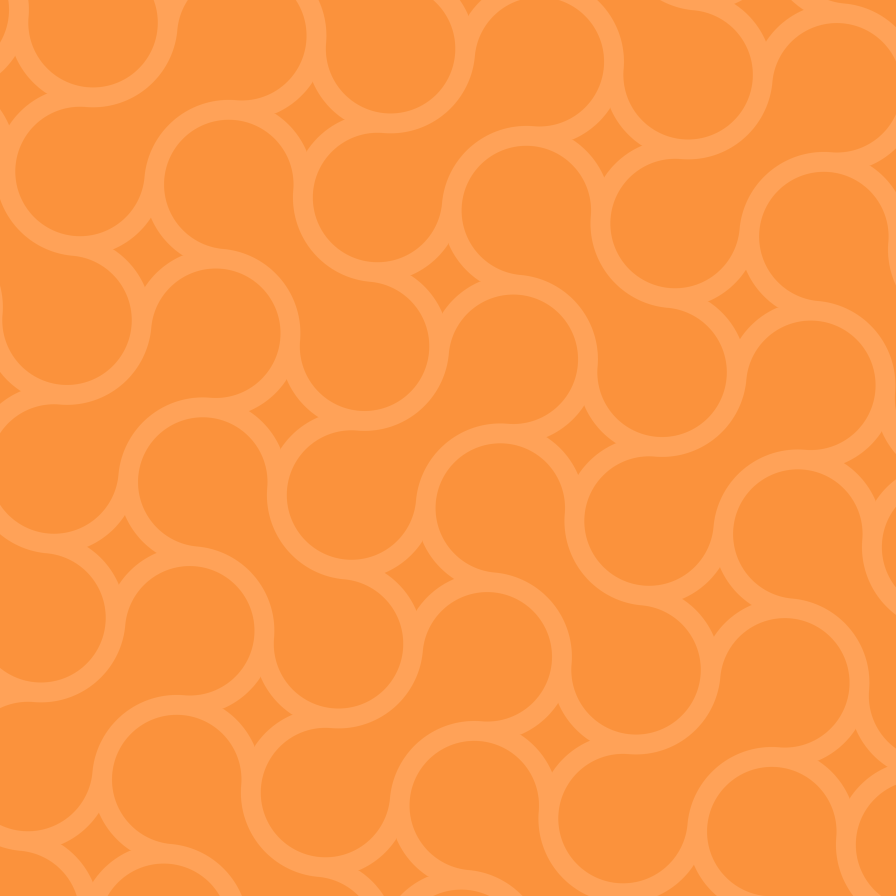
This pattern is drawn by a three.js fragment shader. Its source:

```glsl
// Tilted net of quarter-circle tiles: linked round blobs and four-pointed stars on orange.
varying vec2 vUv;

const vec3 GROUND_COLOR = vec3(0.984, 0.573, 0.235);
const vec3 LINE_COLOR = vec3(1.0, 0.637, 0.345);
const float TILES_ACROSS = 6.0;
const float TILT = radians(-5.0);
const vec2 TILE_SHIFT = vec2(0.111, -0.12);
const float LINE_WIDTH = 0.133; // in tiles

vec2 rotate(vec2 p, float angle) {
  float c = cos(angle);
  float s = sin(angle);
  return vec2(c * p.x + s * p.y, c * p.y - s * p.x);
}

// Distance to the half-tile circle around a corner
float cornerArc(vec2 p, vec2 corner) {
  return abs(distance(p, corner) - 0.5);
}

// Arcs at the lower-left and upper-right corners
float arcPair(vec2 p) {
  return min(cornerArc(p, vec2(0.0)), cornerArc(p, vec2(1.0)));
}

// Even tiles hold all four arcs; odd tiles hold one pair, flipped on alternate rows
float netDistance(vec2 grid) {
  vec2 tile = floor(grid);
  vec2 p = fract(grid);
  float rising = arcPair(p);
  float falling = arcPair(vec2(1.0 - p.x, p.y));
  bool isStar = mod(tile.x + tile.y, 2.0) < 0.5;
  bool isEvenRow = mod(tile.y, 2.0) < 0.5;
  return isStar ? min(rising, falling) : (isEvenRow ? rising : falling);
}

// Antialiased stroke coverage
float stroke(float dist, float width, float blur) {
  return 1.0 - smoothstep(-blur, blur, dist - 0.5 * width);
}

void main() {
  vec2 grid = rotate(vUv, TILT) * TILES_ACROSS - TILE_SHIFT;
  float blur = 0.7 * TILES_ACROSS * fwidth(vUv.x);
  float line = stroke(netDistance(grid), LINE_WIDTH, blur);
  gl_FragColor = vec4(mix(GROUND_COLOR, LINE_COLOR, line), 1.0);
}
```
